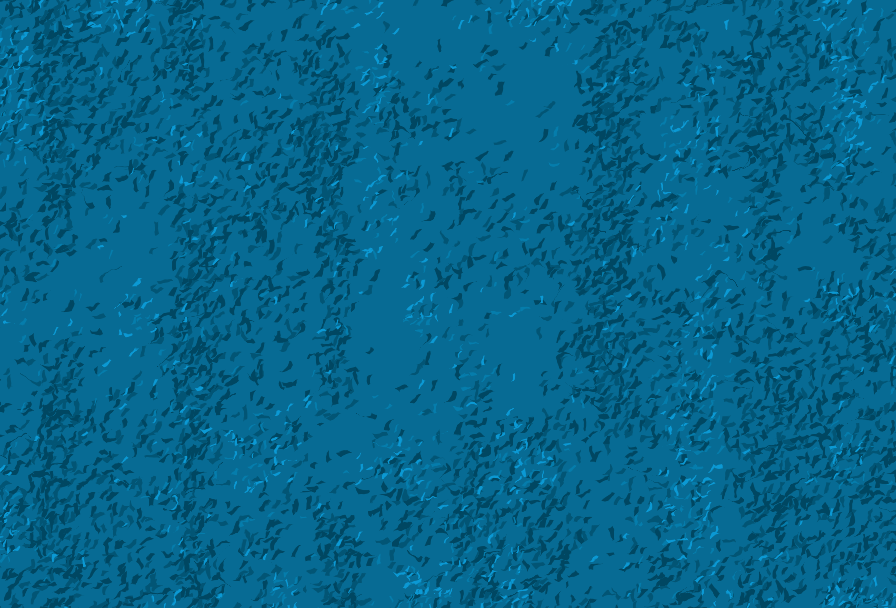
Write a Shadertoy shader that draws this texture.

```glsl
const vec3 BASE = vec3(0.027, 0.42, 0.58);
const vec3 DARK_DEEP = vec3(0.0, 0.28, 0.385);
const vec3 DARK_SOFT = vec3(0.008, 0.335, 0.46);
const vec3 LIGHT_SOFT = vec3(0.02, 0.49, 0.675);
const vec3 LIGHT_BRIGHT = vec3(0.045, 0.60, 0.83);

// Lengths are fractions of the canvas height.
const float DARK_CELL = 0.0172;
const vec2 DARK_MIN = vec2(0.0048, 0.0021);   // half length, half width
const vec2 DARK_MAX = vec2(0.0118, 0.0040);
const float LIGHT_CELL = 0.0125;
const vec2 LIGHT_MIN = vec2(0.0030, 0.0009);
const vec2 LIGHT_MAX = vec2(0.0084, 0.0023);
const float BAND_SPACING = 0.235;
const float BAND_START = 0.316;
const float LEAN = 1.08;                      // mean fleck angle, radians
const float LEAN_SPREAD = 1.25;
const float ROUGHNESS = 0.0036;
const float TAU = 6.2831853;

float hash(vec2 p) {
    return fract(sin(dot(p, vec2(127.1, 311.7))) * 43758.5453);
}

float noise(vec2 p) {
    vec2 i = floor(p), f = fract(p);
    f = f * f * (3.0 - 2.0 * f);
    return mix(mix(hash(i), hash(i + vec2(1, 0)), f.x),
               mix(hash(i + vec2(0, 1)), hash(i + vec2(1, 1)), f.x), f.y);
}

// 1 on the centre line of a vertical band, -1 halfway between bands
float bandWave(vec2 p) {
    float wobble = 0.05 * (noise(vec2(p.x * 2.0, p.y * 4.0)) - 0.5);
    return cos(TAU * (p.x + wobble - BAND_START) / BAND_SPACING);
}

float darkDensity(vec2 p) {
    float band = smoothstep(0.45, 0.95, bandWave(p));
    float patches = noise(p * vec2(9.0, 5.0) + 17.0);
    float scatter = 0.06 + 0.42 * smoothstep(0.2, 0.85, patches);
    scatter += 0.10 * smoothstep(0.75, 1.3, p.x) + 0.10 * smoothstep(0.45, 0.0, p.y);
    float strength = mix(0.75, 0.4, smoothstep(0.85, 1.1, p.x));
    return scatter + band * strength * smoothstep(0.1, 0.5, noise(p * vec2(5.0, 4.0) + 41.0));
}

float lightDensity(vec2 p) {
    float gap = smoothstep(0.3, -0.8, bandWave(p));
    float clusters = smoothstep(0.5, 0.85, noise(p * vec2(13.0, 8.0) + 73.0));
    float corners = smoothstep(0.5, 1.1, p.y - 0.5 * p.x + 0.2)
                  + 0.6 * smoothstep(0.3, 0.0, p.y);
    return 0.05 + clusters * (0.3 + 0.65 * gap) * (0.55 + 0.7 * corners);
}

// Distance to a bent, tapered shard
float shard(vec2 q, vec2 size, float bend, float taper) {
    float along = q.x / size.x;
    float across = abs(q.y - bend * size.y * (along * along - 0.4));
    float width = size.y * (1.0 + taper * clamp(along, -1.0, 1.0));
    return max(abs(q.x + 0.5 * q.y) - size.x, across - width);
}

// One layer of scattered flecks: x is coverage, y is a random shade
vec2 flecks(vec2 p, float cell, vec2 minSize, vec2 maxSize, bool isDark, float seed) {
    float edge = 0.6 / iResolution.y;
    vec2 result = vec2(0.0);
    vec2 home = floor(p / cell);
    for (int y = -1; y <= 1; y++)
    for (int x = -1; x <= 1; x++) {
        vec2 id = home + vec2(x, y);
        vec2 key = id + seed;
        vec2 centre = (id + vec2(hash(key + 3.1), hash(key + 5.7))) * cell;
        float density = isDark ? darkDensity(centre) : lightDensity(centre);
        if (hash(key) > density) continue;
        float angle = LEAN + LEAN_SPREAD * (hash(key + 9.3) + hash(key + 12.9) - 1.0);
        float c = cos(angle), s = sin(angle);
        vec2 d = p - centre;
        vec2 q = vec2(c * d.x + s * d.y, c * d.y - s * d.x);
        vec2 size = mix(minSize, maxSize, vec2(hash(key + 15.3), hash(key + 18.1)));
        float dist = shard(q, size, 1.8 * (hash(key + 21.7) - 0.5),
                           1.2 * (hash(key + 24.5) - 0.5));
        float cover = 1.0 - smoothstep(-edge, edge, dist);
        if (cover > result.x) result = vec2(cover, hash(key + 27.9));
    }
    return result;
}

void mainImage(out vec4 fragColor, in vec2 fragCoord) {
    vec2 p = fragCoord / iResolution.y;

    // Ragged outlines
    vec2 rough = vec2(noise(p * 170.0), noise(p * 170.0 + 31.0)) - 0.5;
    vec2 warped = p + ROUGHNESS * rough;

    vec3 color = BASE;
    for (int i = 0; i < 2; i++) {
        float seed = 57.0 * float(i);
        vec2 offset = vec2(0.37, 0.61) * DARK_CELL * float(i);
        vec2 dark = flecks(warped + offset, DARK_CELL, DARK_MIN, DARK_MAX, true, seed + 11.0);
        vec3 tone = mix(DARK_SOFT, DARK_DEEP, step(0.42, dark.y));
        color = mix(color, min(color, tone), dark.x);
    }

    vec2 light = flecks(warped, LIGHT_CELL, LIGHT_MIN, LIGHT_MAX, false, 211.0);
    vec3 glint = mix(LIGHT_SOFT, LIGHT_BRIGHT, step(0.5, light.y));
    color = mix(color, glint, light.x);

    fragColor = vec4(color, 1.0);
}
```
